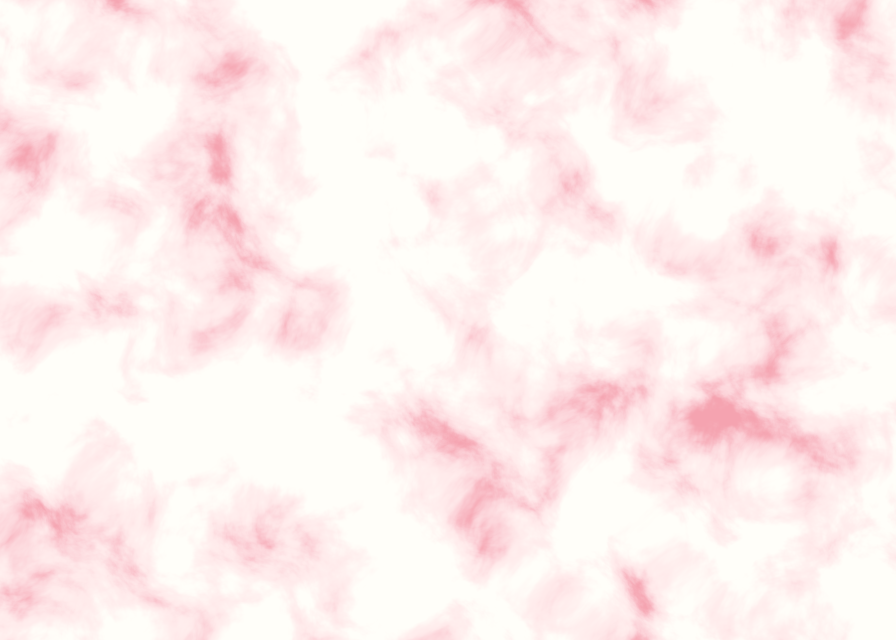
Write a Shadertoy shader that draws this texture.

```glsl
// Soft marbled clouds of blush and rose pigment on ivory paper.

// Unit gradient direction for a lattice point
vec2 latticeGradient(vec2 cell) {
    vec3 h = fract(cell.xyx * vec3(0.1031, 0.1030, 0.0973));
    h += dot(h, h.yzx + 33.33);
    float angle = 6.28319 * fract((h.x + h.y) * h.z);
    return vec2(cos(angle), sin(angle));
}

float gradientNoise(vec2 p) {
    vec2 cell = floor(p), f = p - cell;
    vec2 u = f * f * f * (f * (f * 6.0 - 15.0) + 10.0);
    vec2 e = vec2(0.0, 1.0);
    float a = dot(latticeGradient(cell), f);
    float b = dot(latticeGradient(cell + e.yx), f - e.yx);
    float c = dot(latticeGradient(cell + e.xy), f - e.xy);
    float d = dot(latticeGradient(cell + e.yy), f - e.yy);
    return mix(mix(a, b, u.x), mix(c, d, u.x), u.y);
}

// x: layered clouds, y: creases between rounded puffs
vec2 cloudLayers(vec2 p) {
    vec2 sum = vec2(0.0);
    float amplitude = 1.0;
    mat2 turn = mat2(0.8, 0.6, -0.6, 0.8);
    for (int i = 0; i < 6; i++) {
        float n = gradientNoise(p);
        sum += amplitude * vec2(n, 0.165 - abs(n));
        p = turn * p * 2.03 + 17.3;
        amplitude *= 0.54;
    }
    return sum;
}

void mainImage(out vec4 fragColor, in vec2 fragCoord) {
    vec2 p = fragCoord / iResolution.y * 4.6 + 23.0;

    // Gentle warp that curls the cloud edges
    vec2 warp = vec2(gradientNoise(p * 1.7 + 5.2), gradientNoise(p * 1.7 + 41.8));
    vec2 clouds = cloudLayers(p + 0.3 * warp);
    float creases = cloudLayers(p * 1.3 + 71.0 + 0.3 * warp.yx).y;
    float pigment = 4.3 * clouds.x + 3.0 * creases;

    // Ivory paper, blush wash, then denser rose cores
    vec3 color = vec3(1.0, 0.998, 0.977);
    color = mix(color, vec3(1.0, 0.925, 0.925), smoothstep(-0.9, 0.75, pigment));
    color = mix(color, vec3(0.985, 0.80, 0.83), smoothstep(0.55, 2.4, pigment));
    color = mix(color, vec3(0.96, 0.64, 0.69), smoothstep(1.7, 3.3, pigment));
    fragColor = vec4(color, 1.0);
}
```
